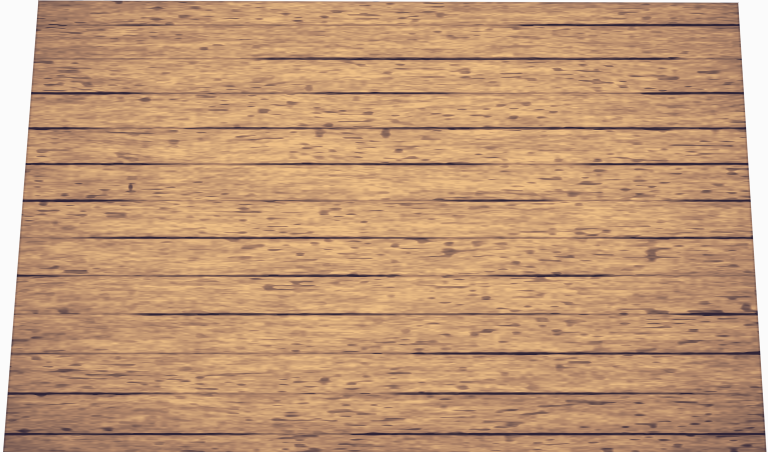
A Shadertoy shader for this texture:

```glsl
// Weathered wooden planks seen at a slight tilt: a trapezoid board on white,
// split by twelve horizontal seams whose spacing grows toward the viewer.
// Stretched noise gives grain, fibres and broken seams; the rim is darkened.

const vec3 PAPER = vec3(0.985);
const vec3 BARK  = vec3(0.30, 0.23, 0.26);
const vec3 TAN   = vec3(0.69, 0.52, 0.41);
const vec3 HONEY = vec3(0.90, 0.72, 0.51);

float hash(vec2 p) {
    vec3 q = fract(p.xyx * vec3(0.1031, 0.1030, 0.0973));
    q += dot(q, q.yzx + 33.33);
    return fract((q.x + q.y) * q.z);
}

float noise(vec2 p) {
    vec2 i = floor(p), f = fract(p);
    f = f * f * (3.0 - 2.0 * f);
    return mix(mix(hash(i), hash(i + vec2(1, 0)), f.x),
               mix(hash(i + vec2(0, 1)), hash(i + vec2(1, 1)), f.x), f.y);
}

float fbm(vec2 p) {
    float sum = 0.0, weight = 0.5;
    for (int i = 0; i < 4; i++) {
        sum += weight * noise(p);
        p = p * 2.03 + 17.3;
        weight *= 0.55;
    }
    return sum / 1.01;
}

// Plank coordinate from depth below the top edge; seams lie on whole numbers.
float plankCoord(float depth) {
    const float first = 0.0553, pitch = 0.0739, growth = 0.000763;
    float root = sqrt(max(pitch * pitch + 4.0 * growth * (depth - first), 0.0));
    return (root - pitch) / (2.0 * growth);
}

// Tone of the wood between seams, as a signed offset.
float grainTone(vec2 p, float id) {
    vec2 g = p + vec2(hash(vec2(id, 4.0)) * 19.0, id * 3.7);
    g.y += 0.16 * (noise(g * vec2(4.0, 1.5)) - 0.5);
    float broad = fbm(g * vec2(3.0, 5.0)) - 0.5;
    float streak = fbm(g * vec2(13.0, 13.0)) - 0.5;
    float fine = noise(g * vec2(75.0, 27.0)) - 0.5;
    float worn = smoothstep(0.35, 0.7, noise(g * vec2(3.5, 2.0) + 8.0));
    float fibre = smoothstep(0.66, 0.92, noise(g * vec2(32.0, 18.0) + 41.0));
    float plank = hash(vec2(id, 9.0)) - 0.5;
    return 0.04 * plank + 0.16 * broad + 0.27 * streak + 0.13 * fine
         - fibre * mix(0.09, 0.27, worn);
}

// Darkness of the nearest seam; it fades and swells along its length.
float seamShade(float x, float n, float scale, float pixel) {
    float id = floor(n + 0.5);
    float offset = abs(n - id) * scale;
    float wear = noise(vec2(x * 4.0 + id * 7.3, id * 5.1));
    float ragged = noise(vec2(x * 45.0, id * 11.0));
    float strength = mix(0.28, 1.0, smoothstep(0.3, 0.65, wear));
    float halfWidth = 0.0009 + 0.0013 * wear + 0.0008 * ragged;
    float line = 1.0 - smoothstep(halfWidth - 0.6 * pixel, halfWidth + 0.8 * pixel, offset);
    float halo = exp(-offset / 0.004);
    return strength * (0.47 * line + 0.09 * halo);
}

// Loss of light toward the sides, the top and above all the near edge.
float rimShade(vec2 q) {
    float side = pow(abs(q.x), 3.0);
    float far = pow(max(q.y, 0.0), 3.0);
    float near = pow(max(-q.y, 0.0), 3.0);
    return 0.13 * side + 0.09 * far + 0.16 * near + 0.07 * side * (far + near);
}

vec3 woodColor(float tone) {
    vec3 dark = mix(BARK, TAN, clamp((tone - 0.30) / 0.39, -0.3, 1.0));
    return mix(dark, HONEY, clamp((tone - 0.69) / 0.21, 0.0, 1.15));
}

void mainImage(out vec4 fragColor, in vec2 fragCoord) {
    vec2 uv = fragCoord / iResolution.xy;
    float pixel = 1.0 / iResolution.y;
    float aspect = iResolution.x / iResolution.y;

    // Slanted sides of the board
    float left = mix(0.004, 0.050, uv.y);
    float right = mix(0.998, 0.961, uv.y);
    float across = (uv.x - left) / (right - left);
    float inset = min(min(uv.x - left, right - uv.x) * aspect,
                      0.999 - 0.005 * across - uv.y);
    float board = smoothstep(-0.7 * pixel, 0.7 * pixel, inset);

    // Planks
    float n = plankCoord(1.0 - uv.y);
    float id = floor(n);
    vec2 p = vec2(across * 1.7, n);
    float plankHeight = 0.0739 + 0.001526 * n;
    float tone = 0.855 + grainTone(p, id);

    // Rim, seams and a small knot
    tone -= rimShade(vec2(across, uv.y) * 2.0 - 1.0);
    tone -= seamShade(p.x, n, plankHeight, pixel);
    vec2 knot = (uv - vec2(0.170, 0.586)) * vec2(aspect, 0.7);
    tone -= 0.4 * (1.0 - smoothstep(0.002, 0.007, length(knot)));

    // Thin dark border, then the blank surround
    tone -= 0.12 * (1.0 - smoothstep(0.0, 0.006, inset));
    fragColor = vec4(mix(PAPER, woodColor(tone), board), 1.0);
}
```
